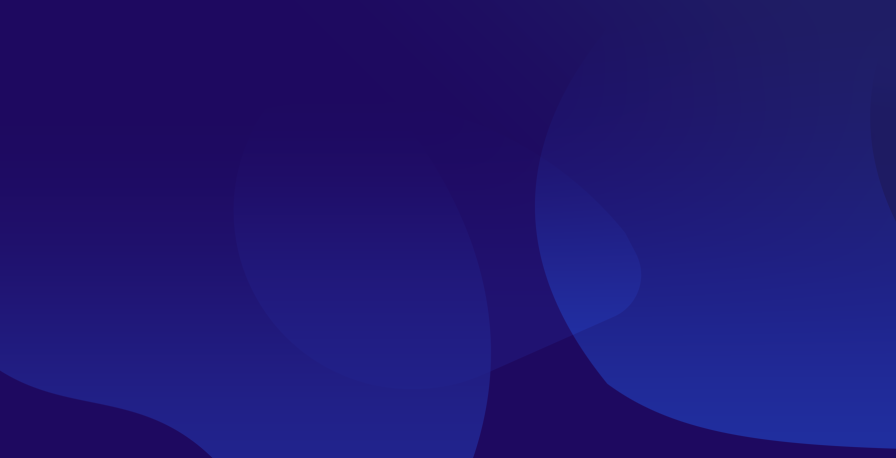
Write a Shadertoy shader that draws this background.

```glsl
// Coverage of a region whose signed distance is negative inside
float cover(float d) {
    return smoothstep(0.75, -0.75, d * iResolution.y);
}

// Signed distance to the hull of two circles
float taperedCapsule(vec2 p, vec2 a, vec2 b, float ra, float rb) {
    float len = distance(a, b);
    vec2 axis = (b - a) / len;
    vec2 q = p - a;
    q = vec2(abs(q.x * axis.y - q.y * axis.x), dot(q, axis));
    float slope = (ra - rb) / len;
    float rise = sqrt(1.0 - slope * slope);
    float k = dot(q, vec2(-slope, rise));
    if (k < 0.0) return length(q) - ra;
    if (k > rise * len) return length(q - vec2(0.0, len)) - rb;
    return dot(q, vec2(rise, slope)) - ra;
}

// Left wave: bulging right side above a falling S-shaped floor
float leftWave(vec2 p) {
    float side = 1.072 - 0.74 * pow(abs(p.y - 0.23), 2.0);
    float ground = 0.191 + p.x * (-0.635 + p.x * (2.175 - 3.65 * p.x));
    return max(p.x - side, (ground - p.y) * 0.88);
}

// Right wave: round left side running into a flattening floor
float rightWave(vec2 p) {
    float dy = p.y - 0.55;
    float side = (1.168 + 1.05 * dy * dy - p.x) / sqrt(1.0 + 4.4 * dy * dy);
    float decay = 0.13 * exp(-5.0 * (p.x - 1.352));
    float ground = (0.014 + decay - p.y) / sqrt(1.0 + 25.0 * decay * decay);
    return max(side, ground);
}

// Central pebble: tapered hull trimmed by a wide arc
float pebble(vec2 p) {
    float hull = taperedCapsule(p, vec2(0.9, 0.54), vec2(1.3, 0.4), 0.39, 0.1);
    return max(hull, distance(p, vec2(0.757, 0.003)) - 0.78);
}

void mainImage(out vec4 fragColor, in vec2 fragCoord) {
    vec2 p = fragCoord / iResolution.y;
    vec3 color = vec3(0.118, 0.037, 0.377);

    // Navy haze toward the upper right
    float haze = smoothstep(1.6, 2.9, p.x + p.y) * smoothstep(0.1, 0.6, p.y);
    color = mix(color, vec3(0.12, 0.115, 0.395), haze);

    // Right wave, brightest at its floor
    float rightFade = smoothstep(0.95, -0.1, p.y) + 0.05 * smoothstep(1.0, 0.8, p.y);
    color = mix(color, vec3(0.125, 0.18, 0.62), min(rightFade, 1.0) * cover(rightWave(p)));

    // Dark lobe at the right border
    float lobe = 1.9 + 1.07 * (p.y - 0.745) * (p.y - 0.745) - p.x;
    color = mix(color, vec3(0.118, 0.1, 0.37), 0.8 * cover(lobe) * smoothstep(0.9, 0.7, p.y));

    // Translucent pebble
    color += vec3(0.008, 0.035, 0.068) * cover(pebble(p)) * smoothstep(0.8, 0.25, p.y);

    // Left wave, rising out of the base colour
    float leftFade = smoothstep(0.75, -0.1, p.y);
    color = mix(color, vec3(0.132, 0.143, 0.56), leftFade * cover(leftWave(p)));

    fragColor = vec4(color, 1.0);
}
```
